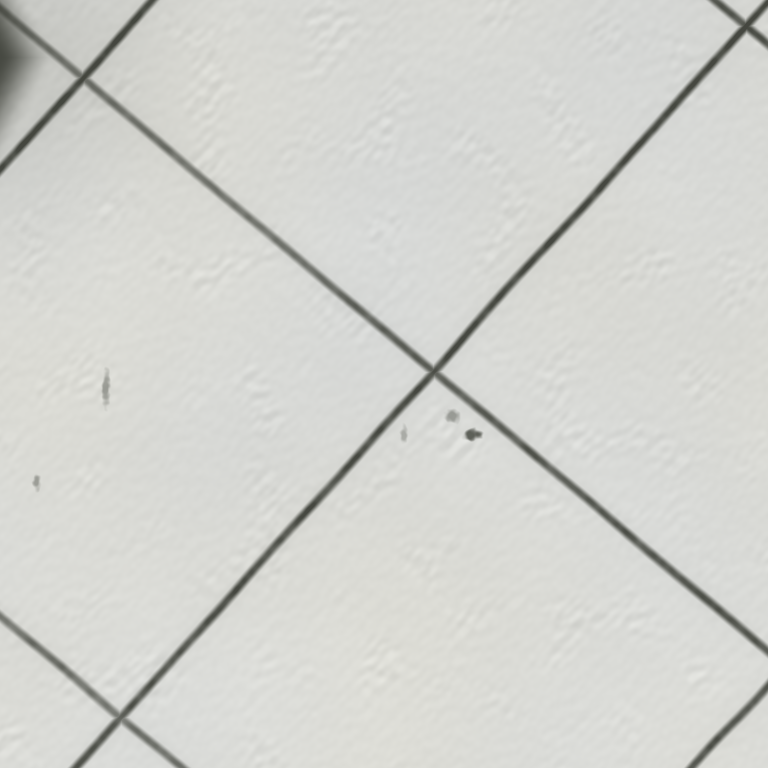
A Shadertoy shader for this texture:

```glsl
// Pale floor tiles laid on a slant, with dark worn joints, faint scuffs and a shaded corner.

#define CROSSING vec2(0.565, 0.516)      // where two joints meet
#define RISING_EDGE vec2(0.4065, 0.4495) // one tile side
#define FALLING_EDGE vec2(0.4575, -0.383) // the other tile side
#define JOINT_CORE 0.0008
#define JOINT_REACH 0.0082
#define JOINT_WOBBLE 0.0035
#define TILE_COLOR vec3(0.850, 0.853, 0.836)
#define GROUT_COLOR vec3(0.27, 0.28, 0.25)
#define SCUFF_COLOR vec3(0.34, 0.35, 0.32)
#define SHADE_COLOR vec3(0.20, 0.21, 0.18)
#define MOTTLE 0.022
#define FLECK 0.045

vec2 hashGradient(vec2 cell) {
    float turn = fract(sin(dot(cell, vec2(127.1, 311.7))) * 43758.5);
    return vec2(cos(6.2832 * turn), sin(6.2832 * turn));
}

float gradientNoise(vec2 p) {
    vec2 cell = floor(p), f = fract(p);
    vec2 w = f * f * f * (f * (f * 6.0 - 15.0) + 10.0);
    vec2 right = vec2(1.0, 0.0), up = vec2(0.0, 1.0);
    float low = mix(dot(hashGradient(cell), f),
                    dot(hashGradient(cell + right), f - right), w.x);
    float high = mix(dot(hashGradient(cell + up), f - up),
                     dot(hashGradient(cell + 1.0), f - 1.0), w.x);
    return mix(low, high, w.y);
}

// Distances to the nearest falling joint (x) and rising joint (y)
vec2 jointDistances(vec2 p) {
    mat2 lattice = mat2(RISING_EDGE, FALLING_EDGE);
    vec2 q = inverse(lattice) * (p - CROSSING);
    vec2 heights = abs(determinant(lattice)) / vec2(length(FALLING_EDGE), length(RISING_EDGE));
    return abs(q - round(q)) * heights;
}

// Soft ellipse with a ragged rim
float scuff(vec2 p, vec2 center, vec2 radii) {
    vec2 d = (p - center) / radii;
    float rim = length(d) + 0.5 * gradientNoise(p * 130.0);
    return 1.0 - smoothstep(0.35, 1.2, rim);
}

// Two streaks on the left tile and three spots below the crossing
float scuffs(vec2 p) {
    float cover = 0.0;
    for (int i = 0; i < 2; i++) {
        float k = float(i);
        vec2 center = vec2(0.048, 0.372) + k * vec2(0.090, 0.123);
        cover = max(cover, 0.48 * scuff(p, center, vec2(0.0055, 0.011 + 0.014 * k)));
    }
    for (int i = 0; i < 3; i++) {
        float k = float(i) * 0.5;
        vec2 center = vec2(0.526 + 0.089 * sqrt(k), 0.434 + 0.024 * sin(3.1416 * k));
        vec2 radii = mix(vec2(0.005, 0.012), vec2(0.013, 0.008), sqrt(k));
        cover = max(cover, mix(0.35, 0.95, k * k) * scuff(p, center, radii));
    }
    return cover;
}

vec3 tileSurface(vec2 p) {
    float cloud = gradientNoise(p * 4.0) + 0.5 * gradientNoise(p * 11.0 + 7.0);
    float tint = gradientNoise(p * 3.0 + 19.0);
    vec3 color = TILE_COLOR + MOTTLE * cloud * vec3(0.6);
    color += 0.012 * tint * vec3(1.0, 0.4, -1.2);
    color += 0.016 * (0.5 - p.y);

    // Raised flecks: light on one side, dark on the other
    vec2 slant = vec2(p.x + p.y, p.y - p.x) * vec2(38.0, 64.0);
    float relief = gradientNoise(slant) - gradientNoise(slant + vec2(0.25, 0.5));
    float patches = smoothstep(0.0, 0.5, gradientNoise(p * 13.0 + 31.0));
    color += FLECK * relief * (0.3 + patches);
    return color + 0.008 * gradientNoise(p * 120.0);
}

void mainImage(out vec4 fragColor, in vec2 fragCoord) {
    vec2 uv = fragCoord / iResolution.xy;
    float pixel = 1.0 / iResolution.y;
    vec3 color = tileSurface(uv);

    // Joints: soft, slightly crooked, unevenly filled
    vec2 wobble = JOINT_WOBBLE * vec2(gradientNoise(uv * 7.0), gradientNoise(uv * 7.0 + 43.0));
    vec2 d = jointDistances(uv + wobble);
    float wear = 1.0 + 0.22 * gradientNoise(uv * 34.0) + 0.12 * gradientNoise(uv * 90.0);
    vec2 strength = vec2(0.69 + 0.18 * smoothstep(0.3, 0.7, uv.x), 0.88 + 0.14 * uv.y);
    vec2 joints = 1.0 - smoothstep(vec2(JOINT_CORE), vec2(JOINT_REACH + 0.5 * pixel), d);
    joints = clamp(joints * strength * wear, 0.0, 1.0);
    vec2 halo = exp(-d / 0.011);
    color -= 0.028 * max(halo.x, halo.y);
    color = mix(color, GROUT_COLOR, max(joints.x, joints.y));

    color = mix(color, SCUFF_COLOR, scuffs(uv));

    // Shade in the upper left corner
    vec2 corner = vec2(uv.x, uv.y - 0.925);
    float nearShade = 1.0 - smoothstep(0.0, 1.0, corner.x / 0.075 + abs(corner.y) / 0.15);
    float wideShade = 1.0 - smoothstep(0.0, 0.32, length(corner));
    color = mix(color, SHADE_COLOR, 0.78 * nearShade + 0.10 * wideShade);

    fragColor = vec4(clamp(color, 0.0, 1.0), 1.0);
}
```
